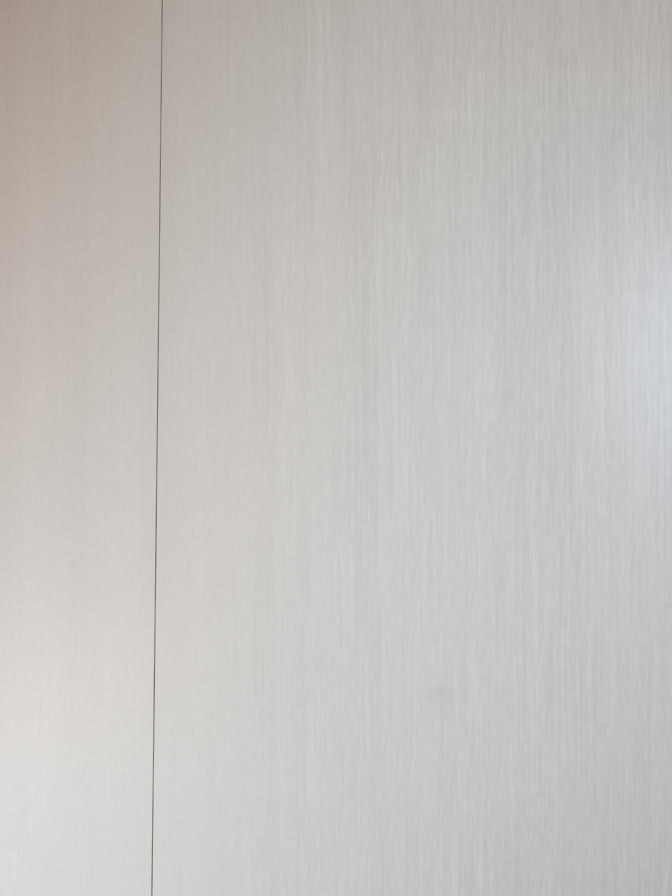
A WebGL 1 fragment shader for this texture:

```glsl
precision highp float;
// Pale wood-grain panel with one thin, slightly leaning vertical seam.
// A 3x3 grid of tones gives the soft room light; stretched gradient noise
// at several widths gives the vertical grain, crisper towards the right.

uniform vec2 u_resolution;

// Light tones: left, centre and right of each row
const vec3 TOP_LEFT = vec3(0.640, 0.582, 0.540);
const vec3 TOP_MID = vec3(0.704, 0.684, 0.662);
const vec3 TOP_RIGHT = vec3(0.696, 0.678, 0.660);
const vec3 CENTRE_LEFT = vec3(0.786, 0.760, 0.740);
const vec3 CENTRE_MID = vec3(0.794, 0.786, 0.776);
const vec3 CENTRE_RIGHT = vec3(0.758, 0.762, 0.768);
const vec3 BASE_LEFT = vec3(0.850, 0.846, 0.842);
const vec3 BASE_MID = vec3(0.788, 0.779, 0.772);
const vec3 BASE_RIGHT = vec3(0.712, 0.703, 0.703);

// Soft reflections
const vec2 WINDOW_POS = vec2(1.02, 0.62);
const vec2 WINDOW_SIZE = vec2(0.14, 0.15);
const vec3 WINDOW_GAIN = vec3(0.050, 0.062, 0.078);
const vec2 GLOW_POS = vec2(0.03, 0.18);
const vec2 GLOW_SIZE = vec2(0.22, 0.16);
const float GLOW_GAIN = 0.030;

// Grain: cells across and along the canvas, then strength
const vec2 BAND_FREQ = vec2(26.0, 0.9);
const vec2 STREAK_FREQ = vec2(85.0, 2.5);
const vec2 FIBRE_FREQ = vec2(172.0, 9.0);
const vec2 PORE_FREQ = vec2(215.0, 48.0);
const vec2 SPECKLE_FREQ = vec2(150.0, 170.0);
const float BAND_GAIN = 0.016;
const float STREAK_GAIN = 0.016;
const float FIBRE_GAIN = 0.030;
const float PORE_GAIN = 0.030;
const float SPECKLE_GAIN = 0.009;
const float GRAIN_SWAY = 0.003;

// Seam and smudge
const float SEAM_BASE_X = 0.2260;
const float SEAM_TOP_X = 0.2415;
const float SEAM_HALF_WIDTH = 0.0009;
const vec3 SEAM_COLOUR = vec3(0.45, 0.425, 0.40);
const vec2 SMUDGE_POS = vec2(0.657, 0.222);
const vec2 SMUDGE_SIZE = vec2(0.018, 0.015);
const float SMUDGE_GAIN = 0.035;

vec2 hashGradient(vec2 cell) {
  vec3 h = fract(vec3(cell.xyx) * vec3(0.1031, 0.1030, 0.0973));
  h += dot(h, h.yzx + 33.33);
  return fract((h.xx + h.yz) * h.zy) * 2.0 - 1.0;
}

float gradientNoise(vec2 p) {
  vec2 cell = floor(p);
  vec2 f = fract(p);
  vec2 u = f * f * f * (f * (f * 6.0 - 15.0) + 10.0);
  vec2 e = vec2(1.0, 0.0);
  float a = dot(hashGradient(cell), f);
  float b = dot(hashGradient(cell + e.xy), f - e.xy);
  float c = dot(hashGradient(cell + e.yx), f - e.yx);
  float d = dot(hashGradient(cell + e.xx), f - e.xx);
  return mix(mix(a, b, u.x), mix(c, d, u.x), u.y);
}

// Smooth curve through three tones at t = 0, 0.5 and 1
vec3 throughTones(vec3 start, vec3 middle, vec3 end, float t) {
  return start * (1.0 - t) * (1.0 - 2.0 * t)
       + middle * 4.0 * t * (1.0 - t)
       + end * t * (2.0 * t - 1.0);
}

float softSpot(vec2 uv, vec2 centre, vec2 size) {
  vec2 d = (uv - centre) / size;
  return exp(-dot(d, d));
}

vec3 roomLight(vec2 uv) {
  vec3 base = throughTones(BASE_LEFT, BASE_MID, BASE_RIGHT, uv.x);
  vec3 centre = throughTones(CENTRE_LEFT, CENTRE_MID, CENTRE_RIGHT, uv.x);
  vec3 top = throughTones(TOP_LEFT, TOP_MID, TOP_RIGHT, uv.x);
  return throughTones(base, centre, top, uv.y)
       + WINDOW_GAIN * softSpot(uv, WINDOW_POS, WINDOW_SIZE)
       + GLOW_GAIN * softSpot(uv, GLOW_POS, GLOW_SIZE);
}

float woodGrain(vec2 uv) {
  float sway = GRAIN_SWAY * gradientNoise(uv * vec2(5.0, 2.5) + 7.0);
  vec2 p = uv + vec2(sway, 0.0);
  float crispness = mix(0.3, 1.0, smoothstep(0.15, 0.75, uv.x));
  float patchiness = 0.9 + 0.6 * gradientNoise(p * vec2(14.0, 2.0) + 51.0);
  float broad = BAND_GAIN * gradientNoise(p * BAND_FREQ + 13.0);
  float fine = STREAK_GAIN * gradientNoise(p * STREAK_FREQ + 29.0)
             + FIBRE_GAIN * gradientNoise(p * FIBRE_FREQ + 83.3)
             + PORE_GAIN * gradientNoise(p * PORE_FREQ + 131.7);
  float speckle = SPECKLE_GAIN * gradientNoise(p * SPECKLE_FREQ + 211.4);
  return broad + fine * crispness * patchiness + speckle;
}

void main() {
  vec2 uv = gl_FragCoord.xy / u_resolution;
  float pixel = 1.0 / u_resolution.x;
  vec3 colour = roomLight(uv) + woodGrain(uv);

  // Faint smudge broken up by the grain
  float smear = 0.6 + gradientNoise(uv * vec2(90.0, 45.0));
  colour -= SMUDGE_GAIN * smear * softSpot(uv, SMUDGE_POS, SMUDGE_SIZE);

  // Antialiased seam
  float seamDistance = abs(uv.x - mix(SEAM_BASE_X, SEAM_TOP_X, uv.y));
  float seam = clamp((SEAM_HALF_WIDTH - seamDistance) / pixel + 0.5, 0.0, 1.0);
  float wear = 0.85 + 0.3 * gradientNoise(vec2(3.5, uv.y * 40.0));
  colour = mix(colour, SEAM_COLOUR, seam * wear);

  gl_FragColor = vec4(clamp(colour, 0.0, 1.0), 1.0);
}
```
